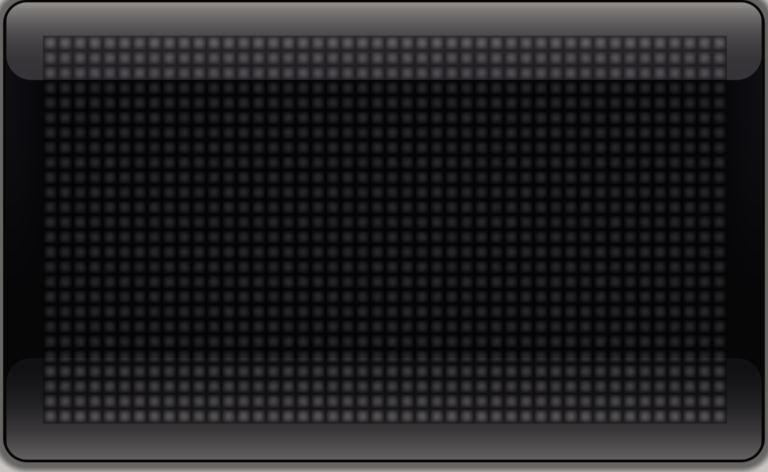
Write a Shadertoy shader that draws this pattern.

```glsl
// A glossy black display panel with a matrix of soft unlit dots.
// Rounded-box distances shape the rim, outline and two gloss bands;
// a repeated cell grid adds the dots, lit by the gloss lying over them.

// Lengths are in canvas heights, measured from the canvas centre.
const vec2 PANEL_CENTER = vec2(0.0, 0.0106);
const vec2 PANEL_HALF = vec2(0.807, 0.490);
const float PANEL_RADIUS = 0.051;
const float OUTLINE_WIDTH = 0.0055;
const float RIM_WIDTH = 0.028;

const vec2 GRID_CENTER = vec2(0.002, 0.0135);
const vec2 GRID_COUNT = vec2(46.0, 26.0);
const vec2 GRID_PITCH = vec2(0.0315, 0.0316);
const float DOT_SHARPNESS = 1.15;
const float DOT_VARIATION = 0.14;
const float GAP_SHADE = 0.58;

const float GLOSS_HALF_WIDTH = 0.800;
const float GLOSS_RADIUS = 0.053;
const float TOP_GLOSS_EDGE = 0.3305;
const float BOTTOM_GLOSS_EDGE = -0.2585;

const vec3 BODY_BLACK = vec3(0.022, 0.022, 0.027);
const vec3 SIDE_SHEEN = vec3(0.030, 0.030, 0.042);
const vec3 TOP_GLOSS_DIM = vec3(0.208, 0.200, 0.213);
const vec3 TOP_GLOSS_BRIGHT = vec3(0.580, 0.570, 0.555);
const vec3 BOTTOM_GLOSS_DIM = vec3(0.065, 0.062, 0.070);
const vec3 BOTTOM_GLOSS_BRIGHT = vec3(0.390, 0.380, 0.380);
const vec3 DOT_LIGHT = vec3(0.122, 0.117, 0.127);
const vec3 RIM_GREY = vec3(0.400, 0.395, 0.390);
const vec3 RIM_BRIGHT = vec3(0.780, 0.770, 0.760);

float roundedBox(vec2 p, vec2 halfSize, float radius) {
    vec2 q = abs(p) - halfSize + radius;
    return length(max(q, 0.0)) + min(max(q.x, q.y), 0.0) - radius;
}

// Coverage of a shape, slightly soft at its edge.
float cover(float d) {
    float softness = max(1.0 / iResolution.y, 0.003);
    return clamp(0.5 - d / softness, 0.0, 1.0);
}

float hash(vec2 cell) {
    return fract(sin(dot(cell, vec2(12.99, 78.23))) * 43758.5);
}

// A band with one rounded edge; the other runs past the canvas.
float glossBand(vec2 p, float edge, float side) {
    const float depth = 0.2;
    vec2 center = vec2(0.0, edge + side * depth);
    return cover(roundedBox(p - center, vec2(GLOSS_HALF_WIDTH, depth), GLOSS_RADIUS));
}

void mainImage(out vec4 fragColor, in vec2 fragCoord) {
    vec2 p = (fragCoord - 0.5 * iResolution.xy) / iResolution.y;
    float panel = roundedBox(p - PANEL_CENTER, PANEL_HALF, PANEL_RADIUS);

    // Black body with a faint sheen near the upper sides
    float sheen = smoothstep(0.70, 0.79, abs(p.x)) * smoothstep(-0.2, 0.32, p.y);
    vec3 body = BODY_BLACK + SIDE_SHEEN * sheen;

    // Gloss bands, brightening towards the panel edges
    float topRise = clamp((p.y - TOP_GLOSS_EDGE) / 0.165, 0.0, 1.0);
    float bottomRise = clamp((BOTTOM_GLOSS_EDGE - p.y) / 0.216, 0.0, 1.0);
    float topGloss = glossBand(p, TOP_GLOSS_EDGE, 1.0);
    float bottomGloss = glossBand(p, BOTTOM_GLOSS_EDGE, -1.0);
    vec3 topColor = mix(TOP_GLOSS_DIM, TOP_GLOSS_BRIGHT, pow(topRise, 2.6));
    vec3 bottomColor = mix(BOTTOM_GLOSS_DIM, BOTTOM_GLOSS_BRIGHT, bottomRise * bottomRise);
    body = mix(body, topColor, topGloss);
    body = mix(body, bottomColor, bottomGloss);

    // Dot matrix: shaded gaps and softly lifted, slightly square dots
    vec2 gridPos = (p - GRID_CENTER) / GRID_PITCH + 0.5 * GRID_COUNT;
    vec2 cell = floor(gridPos);
    vec2 wave = sin(3.14159 * fract(gridPos));
    float dotShape = pow(max(wave.x * wave.y, 0.0), DOT_SHARPNESS);
    float level = 1.0 + DOT_VARIATION * (hash(cell) - 0.5);
    level += 0.30 * bottomGloss - 0.15 * topGloss;
    vec3 matrix = mix(body * GAP_SHADE, body + DOT_LIGHT * level, dotShape);
    float gridMask = cover(roundedBox(p - GRID_CENTER, 0.5 * GRID_COUNT * GRID_PITCH, 0.0));
    body = mix(body, matrix, gridMask);

    // Outer rim, black outline, then the body inside it
    vec3 color = mix(RIM_GREY, RIM_BRIGHT, smoothstep(0.008, RIM_WIDTH, panel));
    color = mix(color, vec3(0.025), cover(panel));
    color = mix(color, body, cover(panel + OUTLINE_WIDTH));

    fragColor = vec4(color, 1.0);
}
```
